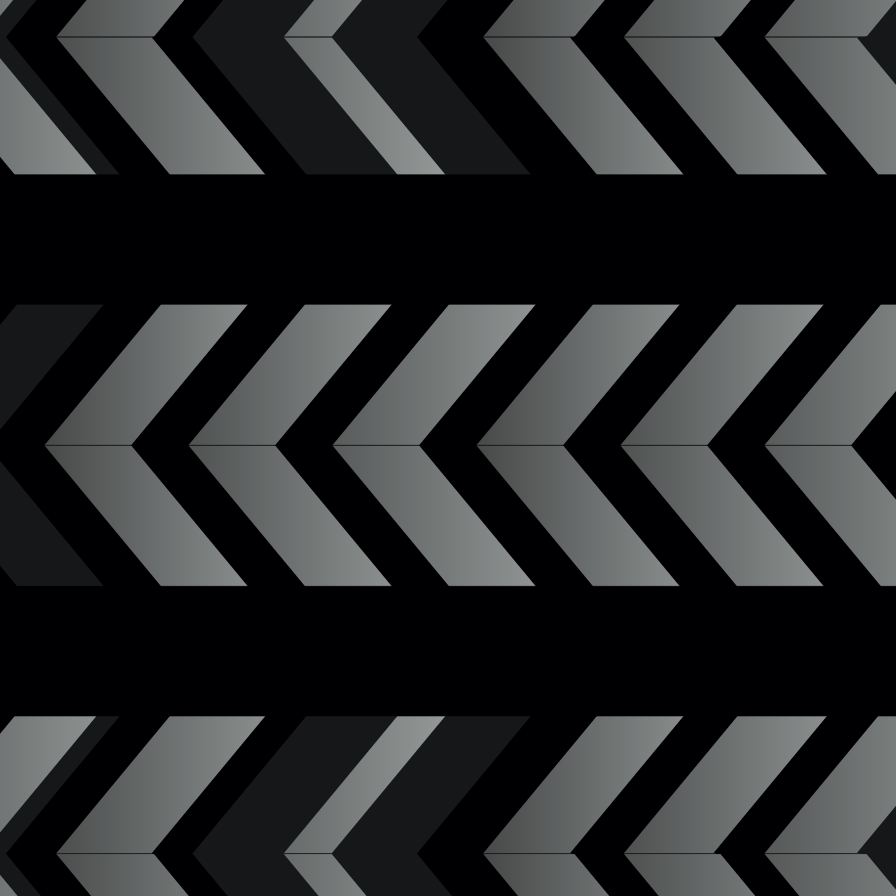
A three.js fragment shader for this pattern:

```glsl
// Three rows of left-pointing grey chevrons on black, with seams and a few dark ones
#define MID_Y 0.503
#define ROW_GAP 0.4557
#define PITCH 0.1607
#define FIRST_X 0.0495
#define BAND_W 0.0968
#define SLOPE 0.828
#define MID_HALF 0.157
#define OUTER_HALF 0.1533
#define SEAM 0.0007
#define SOFT 0.0009
#define SHADE_LOW 0.285
#define SHADE_HIGH 0.545

varying vec2 vUv;

const vec3 BLACK = vec3(0.0, 0.0, 0.008);
const vec3 CHARCOAL = vec3(0.088, 0.091, 0.096);
const vec3 STEEL = vec3(0.97, 1.0, 0.995);

// Soft coverage of the interval from left to left + width
float span(float x, float left, float width) {
  return smoothstep(-SOFT, SOFT, x - left) * smoothstep(-SOFT, SOFT, left + width - x);
}

// Flat dark band; s is x with the chevron slant removed
void darkBand(inout vec3 color, float s, float left, float width) {
  color = mix(color, CHARCOAL, span(s, left, width));
}

// Metallic band, brightening from its tip to its tail
void lightBand(inout vec3 color, float s, vec2 p, float left, float width, float lift) {
  float t = clamp((p.x - left) / (width + SLOPE * OUTER_HALF), 0.0, 1.0);
  float shade = mix(SHADE_LOW + lift, SHADE_HIGH + 0.4 * lift, t);
  float seam = 1.0 - smoothstep(SEAM - 0.5 * SOFT, SEAM + 0.5 * SOFT, abs(p.y));
  vec3 metal = mix(STEEL * shade, CHARCOAL, 0.85 * seam);
  color = mix(color, metal, span(s, left, width));
}

// Evenly spaced chevrons led by a dark one
vec3 middleRow(vec2 p) {
  float s = p.x - SLOPE * abs(p.y);
  vec3 color = BLACK;
  darkBand(color, s, FIRST_X - PITCH, BAND_W);
  for (int i = 0; i < 6; i++) {
    float n = float(i);
    lightBand(color, s, p, FIRST_X + n * PITCH, BAND_W, 0.035 * mod(n, 3.0));
  }
  return color;
}

// Uneven chevrons; the half facing away from the middle is slightly wider
vec3 outerRow(vec2 p) {
  float s = p.x - SLOPE * abs(p.y);
  float flare = 0.005 * smoothstep(-SOFT, SOFT, p.y);
  vec3 color = BLACK;
  darkBand(color, s, -0.11, 0.1165);
  darkBand(color, s, 0.2148, 0.2505);
  darkBand(color, s, 0.92, 0.15);
  lightBand(color, s, p, -0.1107, 0.0912, 0.06);
  lightBand(color, s, p, 0.0625, 0.1065 + 0.5 * flare, 0.02);
  lightBand(color, s, p, 0.3164, 0.0535, 0.13);
  for (int i = 0; i < 3; i++) {
    float n = float(i);
    float width = BAND_W + 0.003 * n + flare * (1.0 + 0.6 * n);
    lightBand(color, s, p, 0.539 + 0.157 * n, width, 0.03 * n);
  }
  return color;
}

void main() {
  // Mirror the outer rows about the middle row
  float y = vUv.y - MID_Y;
  vec2 outer = vec2(vUv.x, abs(y) - ROW_GAP);
  vec3 color = mix(BLACK, middleRow(vec2(vUv.x, y)), span(y, -MID_HALF, 2.0 * MID_HALF));
  color = mix(color, outerRow(outer), span(outer.y, -OUTER_HALF, 2.0 * OUTER_HALF));
  gl_FragColor = vec4(color, 1.0);
}
```
